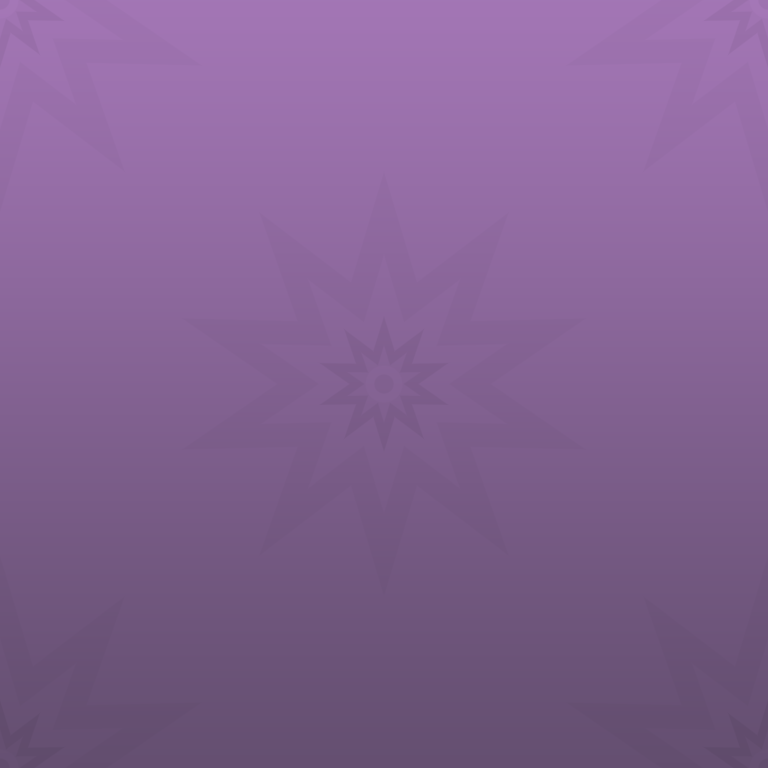
Reproduce this background procedurally as a Shadertoy shader.

```glsl
// Faint ten-pointed star outlines on a vertical purple gradient.

// Signed distance to the edges of a ten-pointed star, one tip straight up.
float starDistance(vec2 p, float tipRadius, float valleyRadius) {
    float sector = 6.2831853 / 10.0;
    float angle = abs(mod(atan(p.x, p.y) + 0.5 * sector, sector) - 0.5 * sector);
    vec2 folded = length(p) * vec2(cos(angle), sin(angle));
    vec2 tip = vec2(tipRadius, 0.0);
    vec2 valley = valleyRadius * vec2(cos(0.5 * sector), sin(0.5 * sector));
    vec2 edge = valley - tip;
    return dot(folded - tip, normalize(vec2(edge.y, -edge.x)));
}

// Soft coverage of the inside of a shape.
float fill(float dist, float blur) {
    return 1.0 - smoothstep(-blur, blur, dist);
}

// Band between a star and a smaller copy of itself.
float starBand(vec2 p, float tipRadius, float valleyRadius, float innerScale, float blur) {
    float outer = fill(starDistance(p, tipRadius, valleyRadius), blur);
    float inner = fill(starDistance(p, tipRadius * innerScale, valleyRadius * innerScale), blur);
    return outer * (1.0 - inner);
}

void mainImage(out vec4 fragColor, in vec2 fragCoord) {
    vec2 p = (fragCoord - 0.5 * iResolution.xy) / iResolution.y;
    float blur = max(0.0012, 0.8 / iResolution.y);

    // Background gradient, slightly eased at both ends
    float height = fragCoord.y / iResolution.y;
    float eased = mix(height, smoothstep(0.0, 1.0, height), 0.35);
    vec3 color = mix(vec3(0.394, 0.310, 0.442), vec3(0.637, 0.461, 0.708), eased);

    // Two interleaved square lattices: one star in the centre, one at each corner
    float shade = 0.0;
    for (int i = 0; i < 2; i++) {
        vec2 cell = fract(p + 0.5 * float(1 - i)) - 0.5;
        float radius = length(cell);

        // Large and small star outlines
        shade += 0.022 * starBand(cell, 0.276, 0.139, 0.61, blur);
        float smallStar = 0.042 * starBand(cell, 0.088, 0.045, 0.57, blur);
        smallStar += 0.008 * fill(starDistance(cell, 0.088, 0.045), blur);

        // Pale ring around a darker core
        float core = fill(radius - 0.0125, blur);
        float disc = fill(radius - 0.024, blur);
        shade += mix(smallStar, 0.025 * core - 0.012 * (1.0 - core), disc);
    }

    fragColor = vec4(color * (1.0 - shade), 1.0);
}
```
